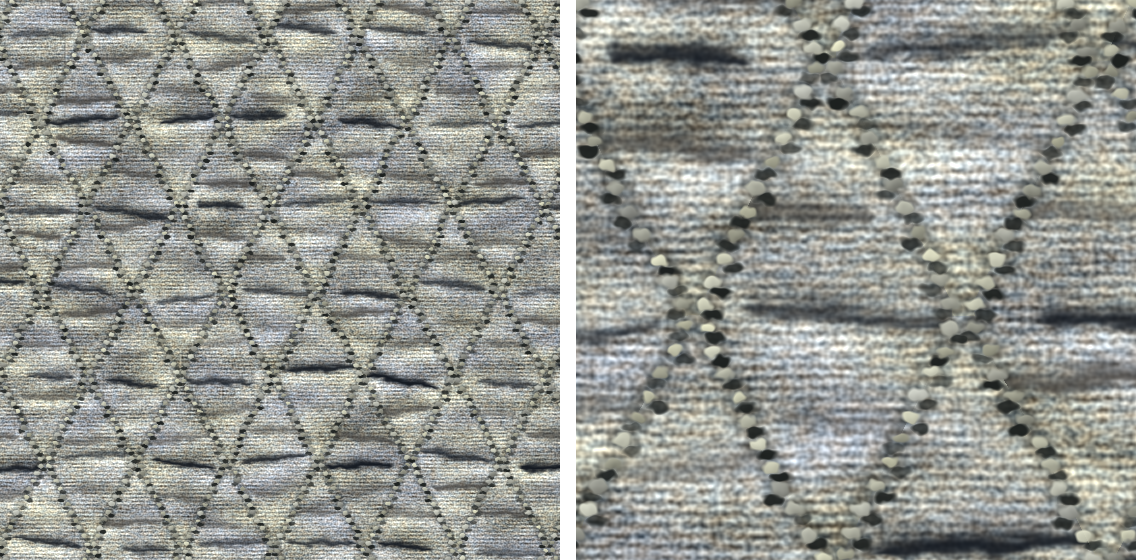
Left: the whole. Right: its middle third, enlarged.
This texture is drawn by a three.js fragment shader. Its source:

```glsl
#define GRID vec2(6.125, 6.58)
#define ORIGIN vec2(-0.001, 0.0234)
#define SHEAR 0.012
#define RIBS 148.0
#define BEADS 11.0
#define BEAD_SIZE vec2(0.0080, 0.0056)
#define COOL vec3(0.625, 0.64, 0.66)
#define WARM vec3(0.69, 0.69, 0.625)
#define THREAD vec3(0.80, 0.80, 0.69)
#define GROOVE vec3(0.11, 0.125, 0.12)
#define FOLD_DARK vec3(0.08, 0.10, 0.13)
#define FOLD_BROWN vec3(0.24, 0.23, 0.22)

varying vec2 vUv;

vec3 hash3(vec2 p) {
  vec3 q = fract(vec3(p.xyx) * vec3(0.1031, 0.1030, 0.0973));
  q += dot(q, q.yxz + 33.33);
  return fract((q.xxy + q.yzz) * q.zyx);
}

float cornerSlope(vec2 cell, vec2 toPoint) {
  float angle = 6.2832 * hash3(cell + 71.0).x;
  return dot(vec2(cos(angle), sin(angle)), toPoint);
}

float gradientNoise(vec2 p) {
  vec2 i = floor(p), f = p - i;
  vec2 w = f * f * f * (f * (f * 6.0 - 15.0) + 10.0);
  vec2 e = vec2(1.0, 0.0);
  float low = mix(cornerSlope(i, f), cornerSlope(i + e, f - e), w.x);
  float high = mix(cornerSlope(i + e.yx, f - e.yx), cornerSlope(i + 1.0, f - 1.0), w.x);
  return mix(low, high, w.y);
}

float bell(float x) { return exp(-x * x); }

// Sideways distance of a strand from its node; strands run together near nodes
float strandAt(float t) {
  return mix(0.04, 0.46, clamp((t - 0.06) / 0.88, 0.0, 1.0));
}

// Cloth with thin broken ribs, mottled tone and fine grain
vec3 cloth(vec2 p, float warmth) {
  float bend = 0.0025 * gradientNoise(p * vec2(8.0, 14.0));
  float rib = cos(6.2832 * RIBS * (p.y + bend));
  float ribDepth = 0.15 + 0.16 * gradientNoise(p * vec2(24.0, 40.0) + 7.0);
  float streak = gradientNoise(p * vec2(90.0, 290.0));
  float grain = gradientNoise(p * vec2(290.0, 330.0) + 31.0);
  float tone = gradientNoise(p * vec2(7.0, 24.0) + 15.0) + 0.8 * gradientNoise(p * vec2(16.0, 48.0));
  float hue = gradientNoise(p * vec2(9.0, 19.0) + 50.0);
  float tint = gradientNoise(p * vec2(95.0, 180.0) + 9.0);
  vec3 color = mix(COOL, WARM, clamp(0.5 + 1.2 * hue + warmth, 0.0, 1.0));
  color *= 0.99 + ribDepth * rib + 0.32 * streak + 0.46 * grain + 0.34 * tone;
  return color + 0.07 * tint * vec3(1.0, 0.0, -1.0);
}

// Dark lens-shaped puckers with soft shade above and a lit ridge below
vec3 addFolds(vec3 color, vec2 d, vec2 id, vec2 p) {
  float ragged = 0.007 * gradientNoise(p * vec2(30.0, 45.0)) + 0.004 * gradientNoise(p * vec2(80.0, 170.0));
  for (int i = 0; i < 3; i++) {
    float level = float(i) - 1.0;
    vec3 h = hash3(id * 2.0 + 17.0 * level + 40.0);
    vec3 k = hash3(id * 2.0 + 29.0 * level + 130.0);
    vec2 q = d - vec2((h.x - 0.5) * 0.04, level * 0.05 + (h.y - 0.5) * 0.032);
    q.y += ragged - (k.x - 0.5) * 0.35 * q.x;
    float span = q.x / mix(0.045, 0.078, h.z);
    float taper = max(1.0 - span * span, 0.0);
    float thick = mix(0.002, 0.010, taper) * mix(0.75, 1.1, k.y);
    float middle = 1.0 - abs(level);
    float strength = mix(0.1 + 0.65 * k.z, 0.45 + 0.55 * k.z, middle);
    float presence = smoothstep(0.0, 0.4, taper) * strength;
    // Sharp lower lip, softer upper side
    float dark = bell(q.y / (q.y < 0.0 ? 0.6 * thick : thick));
    float shade = bell((q.y - 0.008) / 0.014);
    float ridge = bell((q.y + 0.016) / 0.008);
    color *= 1.0 + (0.16 * ridge - 0.15 * shade) * presence;
    color = mix(color, mix(FOLD_BROWN, FOLD_DARK, middle), dark * presence);
  }
  return color;
}

void main() {
  vec2 p = vUv;
  vec2 warp = 0.004 * vec2(gradientNoise(p * 9.0), gradientNoise(p * 9.0 + 40.0));
  vec2 g = (p + warp - ORIGIN + vec2(SHEAR * p.y, 0.0)) * GRID;

  // Node rows, with every other row shifted by half a diamond
  float row = floor(g.y), t = g.y - row;
  float shift = 0.5 * mod(row, 2.0);
  float col = floor(g.x + shift + 0.5);
  float off = g.x + shift - col;
  float side = off < 0.0 ? -1.0 : 1.0;

  // Diamond holding this point, and the offset from its centre
  bool above = abs(off) < strandAt(t);
  vec2 d = above ? vec2(off, t - 1.0) : vec2(off - 0.5 * side, t);
  vec2 id = above ? vec2(col - shift, row + 1.0) : vec2(col - shift + 0.5 * side, row);

  float nearNode = above ? 1.0 - smoothstep(0.1, 0.45, t) : 0.0;
  vec3 color = cloth(p, 0.6 * nearNode) * (0.95 + 0.1 * hash3(id * 2.0 + 90.0).x);
  color = addFolds(color, d / GRID, id, p);

  // Small bright stitches of this strand and its neighbours, with dark gaps beside them
  vec2 fray = 0.0026 * vec2(gradientNoise(p * 170.0), gradientNoise(p * 170.0 + 60.0));
  float groove = 0.0, bead = 0.0;
  vec3 stitch = THREAD;
  for (int j = 0; j < 9; j++) {
    float n = floor(t * BEADS) + mod(float(j), 3.0) - 1.0;
    float s = strandAt((n + 0.5) / BEADS);
    float x = side * (j < 3 ? s : (j < 6 ? -s : 1.0 - s));
    vec3 h = hash3(vec2(n + row * BEADS, floor((col - shift + x) * 50.0 + 0.5)) + 60.0);
    vec2 b = vec2(off - x, t - (n + 0.5) / BEADS) / GRID + fray;
    b += (h.xy - 0.5) * vec2(0.004, 0.002);
    vec2 gap = b - vec2(h.z < 0.4 ? -0.004 : 0.005, -0.0062);
    float blot = 1.0 - smoothstep(0.5, 1.1, length(gap / vec2(0.0078, 0.0042)));
    float bed = 1.0 - smoothstep(0.5, 1.2, length(b / vec2(0.0105, 0.009)));
    groove = max(groove, max(blot * (0.6 + 0.4 * h.y), 0.35 * bed));
    vec2 size = BEAD_SIZE * (0.72 + 0.3 * h.x);
    float cover = 1.0 - smoothstep(0.5, 0.95, length(b / size));
    if (cover > bead) {
      bead = cover;
      stitch = mix(THREAD, COOL, h.x * 0.6) * (0.72 + 0.42 * h.z + 34.0 * b.y - 12.0 * b.x);
    }
  }
  color = mix(color, GROOVE, groove);
  color = mix(color, stitch, bead * 0.95);

  gl_FragColor = vec4(clamp(color, 0.0, 1.0), 1.0);
}
```
